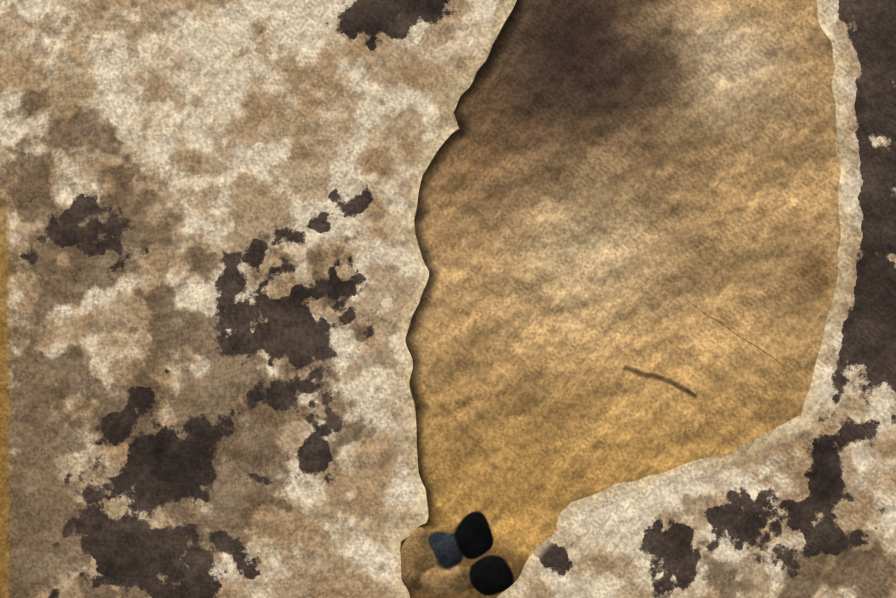
A Shadertoy shader for this texture:

```glsl
float hash(vec2 p) {
    return fract(sin(dot(p, vec2(127.1, 311.7))) * 43758.5453);
}

float noise(vec2 p) {
    vec2 i = floor(p), f = fract(p);
    f = f * f * (3.0 - 2.0 * f);
    return mix(mix(hash(i), hash(i + vec2(1, 0)), f.x),
               mix(hash(i + vec2(0, 1)), hash(i + vec2(1, 1)), f.x), f.y);
}

float fbm(vec2 p) {
    float sum = 0.0, amp = 0.5;
    for (int i = 0; i < 6; i++) {
        sum += amp * noise(p);
        p = mat2(1.6, 1.2, -1.2, 1.6) * p + 7.3;
        amp *= 0.55;
    }
    return sum * 0.92;
}

// Signed distance to the hollow, negative inside
float hollow(vec2 p) {
    const int N = 21;
    vec2 v[N] = vec2[N](
        vec2(.876, 1.02), vec2(.817, .912), vec2(.757, .815), vec2(.763, .786),
        vec2(.71, .708), vec2(.693, .63), vec2(.712, .543), vec2(.685, .436),
        vec2(.70, .222), vec2(.712, .125), vec2(.671, .095),
        vec2(.681, -.02), vec2(.82, -.02), vec2(.899, .086), vec2(.953, .163),
        vec2(1.245, .251), vec2(1.342, .309), vec2(1.372, .416),
        vec2(1.405, .543), vec2(1.397, .883), vec2(1.352, 1.02));
    float d = 1e3, side = 1.0;
    for (int i = 0, j = N - 1; i < N; j = i, i++) {
        vec2 e = v[j] - v[i], w = p - v[i];
        d = min(d, length(w - e * clamp(dot(w, e) / dot(e, e), 0.0, 1.0)));
        bvec3 c = bvec3(p.y >= v[i].y, p.y < v[j].y, e.x * w.y > e.y * w.x);
        if (all(c) || all(not(c))) side = -side;
    }
    return side * d;
}

// Positive inside an ellipse given as centre and radii
float blob(vec2 p, vec4 e) {
    return max(1.0 - length((p - e.xy) / e.zw), -1.0);
}

float glow(vec2 p, vec2 centre, float radius) {
    vec2 q = (p - centre) / radius;
    return exp(-dot(q, q));
}

float segment(vec2 p, vec2 a, vec2 b) {
    vec2 e = b - a;
    return length(p - a - e * clamp(dot(p - a, e) / dot(e, e), 0.0, 1.0));
}

vec3 outerRock(vec2 p, float d) {
    float rough = fbm(p * 16.0), blotch = fbm(p * 19.0 + 31.0);
    vec3 col = mix(vec3(.64, .53, .40), vec3(.83, .76, .65), smoothstep(.28, .6, rough));
    float leftness = smoothstep(.7, .0, p.x);
    col = mix(col, vec3(.57, .46, .34), .6 * smoothstep(.5, .62, blotch + .06 * leftness));

    // Soft brown weathering
    vec4 brown[5] = vec4[5](
        vec4(.06, .17, .13, .27), vec4(.07, .72, .12, .10), vec4(.17, .60, .12, .13),
        vec4(.37, .32, .17, .23), vec4(1.40, .04, .19, .08));
    float weather = -1.0;
    for (int i = 0; i < 5; i++) weather = max(weather, blob(p, brown[i]));
    weather += 3.6 * (fbm(p * 18.0 + 5.0) - .53);
    col = mix(col, mix(vec3(.32, .26, .20), vec3(.54, .44, .33), rough), .8 * smoothstep(-.2, .35, weather));

    // Dark crust
    vec4 dark[11] = vec4[11](
        vec4(.465, .45, .10, .12), vec4(.263, .24, .11, .11), vec4(.26, .07, .13, .09),
        vec4(.136, .60, .06, .08), vec4(.565, .645, .04, .045), vec4(.53, .27, .035, .09),
        vec4(.64, .99, .09, .05), vec4(1.268, .13, .075, .075), vec4(1.12, .09, .045, .07),
        vec4(1.385, .17, .06, .11), vec4(.924, .065, .03, .03));
    float crust = -1.0;
    for (int i = 0; i < 11; i++) crust = max(crust, blob(p, dark[i]));
    float strip = smoothstep(.015, .045, d) * smoothstep(1.33, 1.38, p.x) * smoothstep(.2, .45, p.y);
    crust = max(crust, 1.8 * strip - 1.0) + 3.2 * (fbm(p * 21.0 + 60.0) - .55);
    col = mix(col, mix(vec3(.13, .11, .11), vec3(.36, .30, .25), rough), .95 * smoothstep(-.12, .16, crust));

    // Ochre seam on the far left
    col = mix(col, vec3(.56, .42, .20), .8 * smoothstep(.022, .008, p.x) * smoothstep(.68, .6, p.y));
    // Pale lip
    float lip = smoothstep(.03, .006, d + .03 * (rough - .5));
    return mix(col, vec3(.80, .71, .56) * (.75 + .5 * rough), .8 * lip);
}

vec3 innerRock(vec2 p) {
    float n = fbm(p * 9.0 + 12.0);
    vec2 warp = vec2(n, fbm(p * 8.0)) - .5, w = p + .1 * warp;
    vec3 col = mix(vec3(.66, .51, .29), vec3(.67, .54, .37), smoothstep(.1, .55, p.y));
    col = mix(col, vec3(.45, .34, .23), .75 * glow(w, vec2(.86, .77), .18));
    col = mix(col, vec3(.21, .16, .14), .95 * glow(w, vec2(.97, .93), .19));
    col = mix(col, vec3(.78, .68, .52), .85 * glow(w, vec2(.98, .59), .12));
    col = mix(col, vec3(.76, .67, .54), .95 * glow(w, vec2(1.22, .90), .09));
    col = mix(col, vec3(.40, .30, .18), .65 * glow(w, vec2(1.36, .53), .05));
    col *= .76 + .52 * n;

    // Slanting ridges lit from above
    vec2 r = mat2(.8, -.6, .6, .8) * (p + .06 * warp) * vec2(9.0);
    r.y *= 2.0;
    col *= 1.0 + .75 * (fbm(r) - fbm(r + vec2(.08, .25)));
    vec2 c = p + .03 * warp;
    float crack = min(segment(c, vec2(1.05, .387), vec2(1.167, .335)),
                      segment(c, vec2(.71, .36), vec2(.827, .22)));
    crack = min(crack, segment(c, vec2(1.12, .52), vec2(1.33, .37)) + .003);
    return col * (1.0 - .45 * smoothstep(.006, .001, crack) * smoothstep(.35, .6, n));
}

void mainImage(out vec4 fragColor, in vec2 fragCoord) {
    vec2 p = fragCoord / iResolution.y;
    float px = 1.0 / iResolution.y;
    vec2 w = p + .016 * (vec2(noise(p * 28.0), noise(p * 28.0 + 50.0)) - .5);
    float d = hollow(w);

    // Hollow floor, shaded under the left rim
    vec3 inside = innerRock(p);
    float shade = smoothstep(-.016, .014, hollow(w + vec2(-.01, .006)));
    inside *= 1.0 - .68 * shade;

    // Chips and dark pebbles at the foot
    float pit = smoothstep(.13, .09, p.y + .3 * abs(p.x - .75));
    inside = mix(inside, vec3(.30, .22, .14), .7 * pit);
    vec4 stones[5] = vec4[5](
        vec4(.70, .065, .028, .05), vec4(.755, .03, .045, .025),
        vec4(.748, .08, .028, .029), vec4(.792, .103, .031, .034), vec4(.818, .035, .036, .032));
    for (int i = 0; i < 5; i++) {
        vec2 q = (w - stones[i].xy) / stones[i].zw;
        float light = .7 + .35 * dot(q, vec2(-.4, .7)) + .5 * (fbm(p * 45.0) - .5);
        vec3 tone = i < 2 ? vec3(.70, .55, .36) : i == 2 ? vec3(.23, .24, .27) : vec3(.085);
        float edge = (length(q) - 1.0) * stones[i].w;
        inside = mix(inside, tone * light, smoothstep(.002 + px, -.002, edge));
    }

    vec3 col = mix(inside, outerRock(p, d), smoothstep(-px, px, d));

    // Relief and sandy grain
    vec2 g = mat2(.8, .6, -.6, .8) * p;
    float relief = fbm(g * 38.0) - fbm(g * 38.0 + vec2(.25, -.3));
    col *= 1.0 + .5 * relief + .28 * (noise(g * 260.0) - .5);
    fragColor = vec4(clamp(col, 0.0, 1.0), 1.0);
}
```
